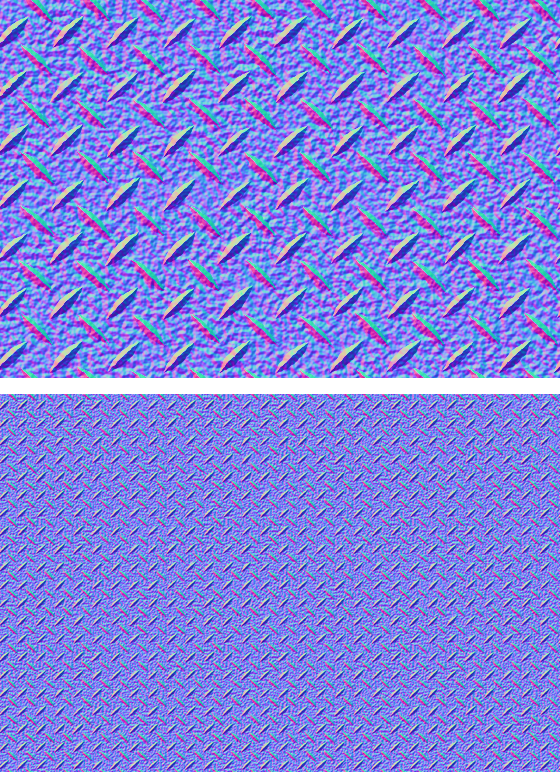
Top, the tile; bottom, the same tile 3 across and 3 down.
Give the GLSL for this texture map, as a Shadertoy shader.

```glsl
// Normal map of rough diamond-tread plate: two interleaved grids of lens-shaped
// ridges leaning opposite ways over a pitted ground. A height field is built from
// ridge profiles and wrapping gradient noise, then its slope becomes colour.

const vec2 REPEATS = vec2(10.0, 7.0);   // cells across and down
const float SLOPE_STEP = 0.014;         // sampling offset, in cells

float hash(vec2 p) {
    return fract(sin(dot(p, vec2(127.1, 311.7))) * 43758.5453);
}

// Slope contribution of one lattice corner
float corner(vec2 id, vec2 offset, vec2 period) {
    float angle = 6.2832 * hash(mod(id, period) + 0.37);
    return dot(vec2(cos(angle), sin(angle)), offset);
}

// Gradient noise with a whole number of lattice steps per cell, so it wraps
float wrapNoise(vec2 p, float frequency) {
    vec2 period = REPEATS * frequency;
    p *= frequency;
    vec2 id = floor(p), f = fract(p);
    vec2 u = f * f * f * (f * (f * 6.0 - 15.0) + 10.0);
    vec2 e = vec2(1.0, 0.0);
    float low = mix(corner(id, f, period), corner(id + e, f - e, period), u.x);
    float high = mix(corner(id + e.yx, f - e.yx, period),
                     corner(id + e.xx, f - e.xx, period), u.x);
    return mix(low, high, u.y);
}

// Height of one grid of ridges; lean is +1 for rising bars, -1 for falling ones
float ridges(vec2 p, vec2 centre, float lean, float halfWidth, float groove) {
    vec2 q = p - centre + 0.5;
    vec2 id = mod(floor(q), REPEATS) + 17.0 * lean;
    vec2 local = fract(q) - 0.5;

    // Per-bar variation
    float sizeRand = hash(id + 3.1);
    float wearRand = hash(id + 8.7);
    local -= 0.04 * (vec2(hash(id + 1.3), hash(id + 5.9)) - 0.5);

    vec2 along = normalize(vec2(1.0, lean * (0.94 + 0.12 * wearRand)));
    vec2 across = vec2(-along.y, along.x) * lean;
    across *= sign(across.y);
    float t = dot(local, along) / mix(0.39, 0.44, sizeRand);
    float s = dot(local, across);

    // Lens outline with a crest set toward its upper side
    float taper = max(1.0 - t * t, 0.0);
    float w = halfWidth * mix(0.88, 1.1, sizeRand) * taper;
    float profile = max(min(1.9 * (w + s), 2.6 * (w - s)), 0.0);

    // Shallow pressed groove below the bar and soft shoulder above it
    float below = (s + 1.5 * halfWidth) / 0.06;
    float above = (s - 0.6 * halfWidth) / 0.09;
    float pressed = taper * (exp(-above * above) - exp(-below * below));
    return profile * mix(0.85, 1.2, wearRand) + groove * pressed;
}

float plateHeight(vec2 p) {
    float coarse = wrapNoise(p, 8.0);
    float fine = wrapNoise(p + 0.031, 16.0);

    // Ragged bar edges
    vec2 worn = p + 0.022 * vec2(coarse, fine);
    float rising = ridges(worn, vec2(0.20, 0.39), 1.0, 0.108, 0.008);
    float falling = ridges(worn, vec2(0.65, 0.89), -1.0, 0.088, 0.04);
    float bars = rising + falling;

    // Pitting, patchy over the ground and smoother on the bars
    float roughness = 1.0 + 0.35 * wrapNoise(p, 1.0);
    roughness *= mix(1.0, 0.6, smoothstep(0.02, 0.10, bars));
    return bars + roughness * (0.078 * coarse + 0.032 * fine);
}

// Surface direction from central differences
vec3 plateNormal(vec2 p) {
    vec2 e = vec2(SLOPE_STEP, 0.0);
    vec2 slope = vec2(plateHeight(p + e) - plateHeight(p - e),
                      plateHeight(p + e.yx) - plateHeight(p - e.yx));
    return normalize(vec3(-slope / (2.0 * SLOPE_STEP), 1.0));
}

void mainImage(out vec4 fragColor, in vec2 fragCoord) {
    vec2 cell = fragCoord / iResolution.xy * REPEATS;
    vec3 n = plateNormal(cell);

    // Encode direction as colour, with red growing toward the left
    vec3 colour = 0.5 + 0.5 * vec3(-n.x, n.y, n.z);
    fragColor = vec4(colour, 1.0);
}
```
